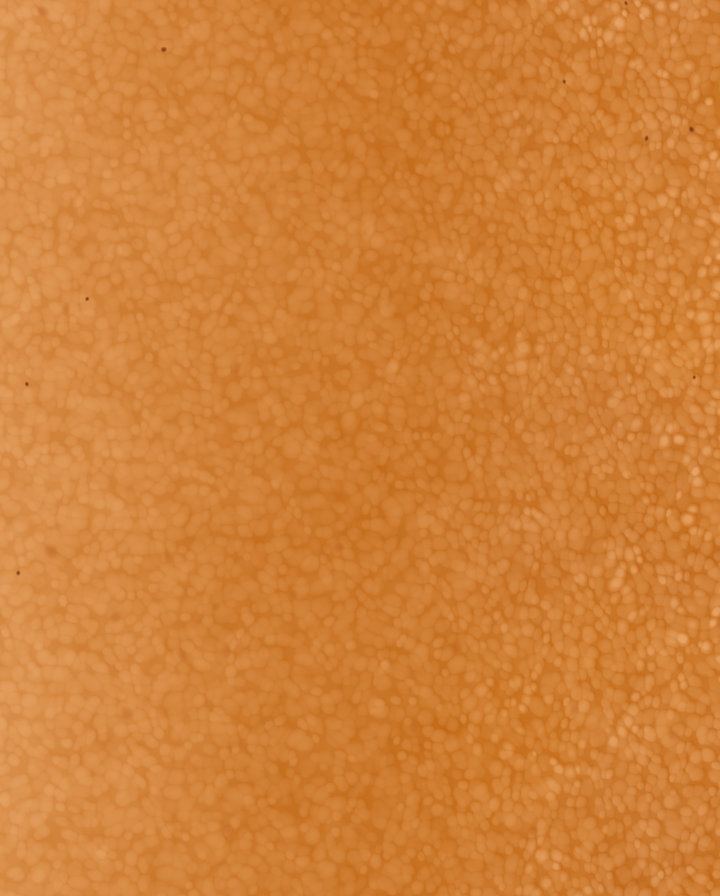
This texture is drawn by a WebGL 1 fragment shader. Its source:

```glsl
precision highp float;
// Waxy orange skin packed with fine rounded grains, curving away to the right.
// Separate cellular beads at two scales add to a broad light falloff; the summed
// tone picks a colour, then rare pale blisters and dark pores are scattered on top.
uniform vec2 u_resolution;

vec2 hash2(vec2 cell) {
  vec2 q = vec2(dot(cell, vec2(127.1, 311.7)), dot(cell, vec2(269.5, 183.3)));
  return fract(sin(q) * 43758.5453);
}

// Height of the tallest round bead over p; beads differ in size and height.
float grains(vec2 p) {
  vec2 home = floor(p);
  float height = 0.0;
  for (int j = -1; j <= 1; j++) {
    for (int i = -1; i <= 1; i++) {
      vec2 cell = home + vec2(float(i), float(j));
      vec2 rnd = hash2(cell);
      vec2 offset = p - cell - rnd;
      float radius = 0.45 + 0.4 * hash2(cell + 37.0).x;
      float dome = max(0.0, 1.0 - dot(offset, offset) / (radius * radius));
      float peak = 0.45 + 0.55 * hash2(cell + 71.0).y;
      height = max(height, peak * dome * (1.6 - 0.6 * dome));
    }
  }
  return height;
}

// Smooth cloudy variation, roughly -1 to 1.
float clouds(vec2 p) {
  float sum = 0.0;
  float weight = 0.5;
  for (int i = 0; i < 4; i++) {
    sum += weight * sin(p.x + 1.7 * sin(p.y * 0.8 + 1.3)) * sin(p.y + 1.4 * sin(p.x * 0.7));
    p = mat2(1.2, 1.4, -1.4, 1.2) * p + 2.3;
    weight *= 0.65;
  }
  return sum;
}

// Sparse round spots: x is coverage, y is a ring just inside the rim.
vec2 spots(vec2 p, float chance, float size) {
  vec2 cell = floor(p);
  vec2 rnd = hash2(cell + 91.0);
  vec2 pick = hash2(cell + 53.0);
  vec2 offset = fract(p) - 0.25 - 0.5 * rnd;
  offset.x *= 0.8 + 0.5 * pick.y;
  float radius = size * (0.6 + 0.6 * pick.y);
  float dist = length(offset) / radius;
  float present = step(pick.x, chance);
  float ring = exp(-16.0 * (dist - 0.75) * (dist - 0.75));
  return present * vec2(1.0 - smoothstep(0.2, 1.25, dist), ring);
}

void main() {
  vec2 uv = gl_FragCoord.xy / u_resolution;
  vec2 p = gl_FragCoord.xy / u_resolution.y;
  float side = smoothstep(0.4, 1.0, uv.x);

  // Surface coordinates: gently wobbled, compressed toward the right edge.
  vec2 skin = p + vec2(0.05 * side * side, 0.0);
  skin += 0.003 * vec2(sin(p.y * 61.0 + 3.0 * sin(p.x * 37.0)), sin(p.x * 57.0 + p.y * 23.0));

  // Broad light: pale left, deep middle, a little brighter at the right.
  float left = max(0.0, 1.0 - 1.6 * uv.x);
  float tone = 0.55 + 2.5 * pow(left, 1.5) + 0.75 * side;
  tone += 0.45 * clouds(p * 8.0) + 0.45 * clouds(p * 36.0 + 5.0);

  // Fine and coarse beads, with relief lit from the right.
  float fine = grains(skin * 80.0);
  float lit = grains(skin * 80.0 - vec2(0.2, 0.14));
  float coarse = grains(skin * 47.0 + 17.0);
  tone += (1.7 + 0.8 * side) * (fine - 0.45);
  tone += 0.8 * (coarse - 0.45);
  tone += (0.3 + 0.9 * side) * (fine - lit);

  // Moist glints gather in patches on the right side.
  float patches = smoothstep(-0.3, 0.6, clouds(p * 17.0 + 8.0));
  tone += 2.2 * side * patches * smoothstep(0.65, 0.95, fine);

  // Pale blisters with faint rims.
  vec2 blister = spots(skin * 13.0, 0.2, 0.13);
  tone += 0.8 * blister.x + 0.4 * blister.y;

  vec3 color = vec3(0.787, 0.456, 0.153) + tone * vec3(0.023, 0.037, 0.049);
  color += vec3(-0.012, -0.004, 0.022) * side * clouds(p * 7.0 + 2.0);

  // Tiny brown pores and wider rusty stains.
  float pore = spots(skin * 11.0 + 4.3, 0.06, 0.035).x;
  float stain = spots(skin * 15.0 + 9.6, 0.12, 0.12).x;
  color = mix(color, vec3(0.72, 0.36, 0.11), 0.35 * stain);
  color = mix(color, vec3(0.42, 0.17, 0.06), 0.75 * pore);
  gl_FragColor = vec4(clamp(color, 0.0, 1.0), 1.0);
}
```
